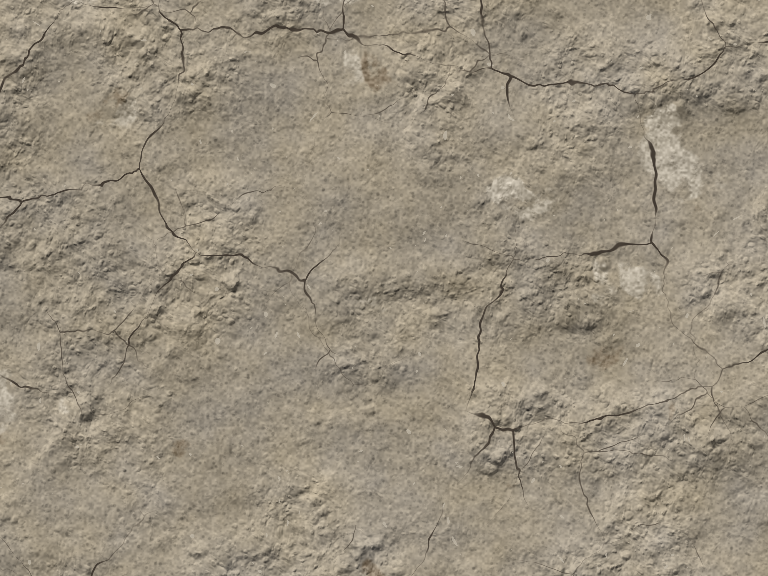
Reproduce this texture procedurally as a Shadertoy shader.

```glsl
const vec3 EARTH = vec3(1.0, 0.936, 0.825);
const vec3 OCHRE_SHIFT = vec3(0.018, 0.0, -0.045);
const vec3 PALE_CRUST = vec3(0.75, 0.715, 0.65);
const vec3 BROWN_STAIN = vec3(0.45, 0.385, 0.305);
const vec3 CRACK_DARK = vec3(0.24, 0.21, 0.18);
const float BASE_TONE = 0.602;
const vec2 LIGHT_DIR = vec2(-0.4, 0.916);
const float LIGHT_STEP = 0.0025;
const float LIT_GAIN = 0.07;
const float SHADE_GAIN = 0.115;
const float GRAIN_GAIN = 0.13;
const float GRIT_GAIN = 0.2;
const float BLOTCH_GAIN = 0.14;
const float PLATE_SCALE = 3.1;
const float HAIRLINE_SCALE = 5.7;
const float CRACK_WIDTH = 0.0016;
const float HAIRLINE_WIDTH = 0.001;

vec2 hash2(vec2 p) {
    vec3 q = fract(p.xyx * vec3(0.1031, 0.1030, 0.0973));
    q += dot(q, q.yzx + 33.33);
    return fract((q.xx + q.yz) * q.zy);
}

float noise(vec2 p) {
    vec2 i = floor(p), f = fract(p);
    f = f * f * (3.0 - 2.0 * f);
    float low = mix(hash2(i).x, hash2(i + vec2(1, 0)).x, f.x);
    float high = mix(hash2(i + vec2(0, 1)).x, hash2(i + vec2(1, 1)).x, f.x);
    return mix(low, high, f.y);
}

float fbm(vec2 p) {
    float sum = 0.0, amp = 0.5;
    for (int i = 0; i < 5; i++) {
        sum += amp * noise(p);
        p = mat2(1.6, 1.2, -1.2, 1.6) * p + 17.3;
        amp *= 0.5;
    }
    return sum;
}

vec2 warp(vec2 p, float scale, float amount) {
    vec2 q = p * scale;
    return p + amount * (vec2(noise(q), noise(q + 41.7)) - 0.5);
}

// Cellular domes of random size; chance is the share of filled cells
float lumps(vec2 p, float chance) {
    vec2 cell = floor(p);
    float top = 0.0;
    for (int y = -1; y <= 1; y++)
    for (int x = -1; x <= 1; x++) {
        vec2 id = cell + vec2(x, y);
        vec2 rnd = hash2(id + 71.0);
        float radius = mix(0.15, 0.5, rnd.x * rnd.x);
        float d = length(p - id - hash2(id));
        float dome = radius * (1.0 - smoothstep(0.3 * radius, radius, d));
        top = max(top, dome * step(rnd.y, chance));
    }
    return top;
}

// Distance to the nearest cell border
float borderDistance(vec2 p) {
    vec2 cell = floor(p), nearest = vec2(8.0);
    for (int y = -1; y <= 1; y++)
    for (int x = -1; x <= 1; x++) {
        vec2 id = cell + vec2(x, y);
        vec2 r = id + hash2(id) - p;
        if (dot(r, r) < dot(nearest, nearest)) nearest = r;
    }
    float border = 8.0;
    for (int y = -2; y <= 2; y++)
    for (int x = -2; x <= 2; x++) {
        vec2 id = cell + vec2(x, y);
        vec2 r = id + hash2(id) - p, gap = r - nearest;
        if (dot(gap, gap) > 1e-5)
            border = min(border, dot(0.5 * (r + nearest), normalize(gap)));
    }
    return border;
}

// Broken, jagged crack network: a slow noise opens it, a quick one frays it
float cracks(vec2 p, float scale, float width, float closed, float pixel) {
    vec2 q = warp(warp(warp(p, 7.0, 0.07), 30.0, 0.015), 95.0, 0.006);
    float open = smoothstep(closed, closed + 0.15, noise(p * 4.5 + scale * 9.0));
    float fray = smoothstep(0.15, 0.75, noise(p * 26.0 + scale));
    float w = width * open * (0.3 + 0.8 * fray);
    float d = borderDistance(q * scale + scale) / scale;
    float line = 1.0 - smoothstep(w - 0.5 * pixel, w + 0.5 * pixel, d);
    return open * (0.4 + 0.6 * fray) * line;
}

// Crumbly ground: uneven soil with clods gathered in rough areas
float height(vec2 p) {
    vec2 q = warp(warp(p, 24.0, 0.01), 90.0, 0.004);
    float rough = 0.45 + 0.85 * smoothstep(0.2, 0.8, noise(p * 8.0 + 3.0));
    float clods = lumps(q * 20.0, 0.2) / 20.0 + lumps(q * 40.0 + 5.0, 0.45) / 40.0
                + lumps(q * 75.0 + 9.0, 0.6) / 75.0;
    return rough * (0.075 * fbm(q * 19.0) + 0.8 * clods);
}

void mainImage(out vec4 fragColor, in vec2 fragCoord) {
    vec2 p = fragCoord / iResolution.y;
    float pixel = 1.0 / iResolution.y;

    // Relief under slanting light
    float slope = (height(p) - height(p + LIGHT_DIR * LIGHT_STEP)) / LIGHT_STEP;
    float relief = LIT_GAIN * clamp(slope, 0.0, 1.6)
                 + SHADE_GAIN * clamp(slope, -2.8, 0.0);
    float blotch = fbm(p * 5.0 + 20.0) - 0.48;
    float grain = noise(p * 230.0) - 0.5;
    float grit = lumps(p * 110.0 + 3.0, 0.6) - 0.08;
    float tone = BASE_TONE + relief + BLOTCH_GAIN * blotch
               + GRAIN_GAIN * grain - GRIT_GAIN * grit;
    vec3 color = EARTH * tone + OCHRE_SHIFT * (fbm(p * 14.0 + 50.0) - 0.48);

    // Stains, crusts and small flecks
    float ragged = fbm(p * 48.0);
    vec2 q = warp(warp(p, 9.0, 0.1), 50.0, 0.015);
    float stain = smoothstep(0.09, 0.18, lumps(q * 5.3 + 13.0, 0.25) * ragged);
    float crust = smoothstep(0.1, 0.18, lumps(q * 4.6 + 31.0, 0.45) * ragged);
    float fleck = smoothstep(0.1, 0.22, lumps(q * 85.0, 0.025));
    color = mix(color, BROWN_STAIN + relief + 0.2 * grain, 0.6 * stain);
    color = mix(color, PALE_CRUST + relief + 0.2 * grain, 0.75 * crust);
    color = mix(color, PALE_CRUST, 0.75 * fleck);

    // Cracks
    float split = cracks(p, PLATE_SCALE, CRACK_WIDTH, 0.38, pixel);
    float hair = cracks(p, HAIRLINE_SCALE, HAIRLINE_WIDTH, 0.54, pixel);
    color = mix(color, CRACK_DARK, max(0.95 * split, 0.65 * hair));

    fragColor = vec4(clamp(color, 0.0, 1.0), 1.0);
}
```
